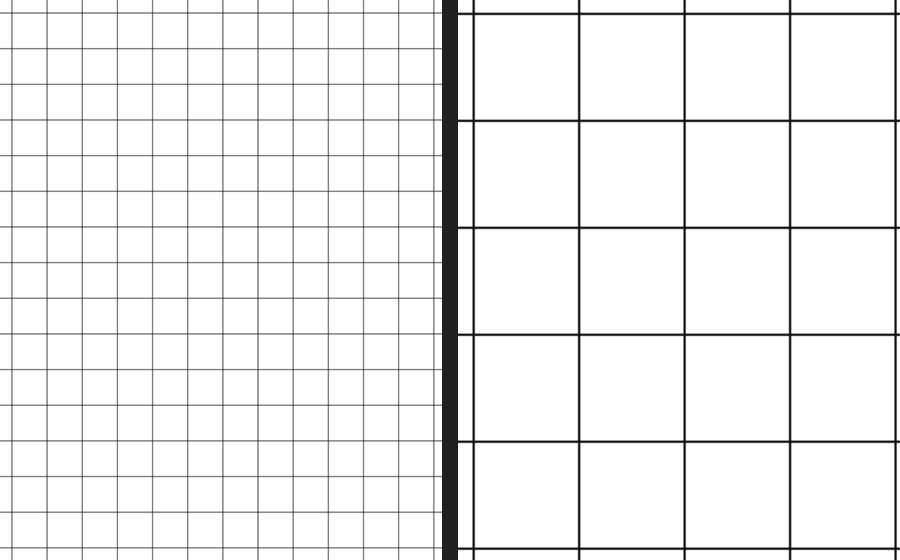
Left: the whole. Right: its middle third, enlarged.
A Shadertoy shader for this pattern:

```glsl
const vec3 PAPER = vec3(1.0);
const vec3 INK = vec3(0.05);
const vec2 PITCH = vec2(0.07954, 0.06367);      // cell size, fraction of canvas
const vec2 FIRST_LINE = vec2(0.0270, 0.0217);   // left and bottom line positions
const float LINE_WIDTH = 0.00134;               // fraction of canvas height

// Distance to the nearest of evenly spaced lines, per axis
vec2 gridDistance(vec2 p, vec2 origin, vec2 pitch) {
    vec2 cell = (p - origin) / pitch;
    return abs(fract(cell + 0.5) - 0.5) * pitch;
}

// Filtered coverage of a thin line, keeping its weight below one pixel
vec2 lineCoverage(vec2 dist, float width, float blur) {
    vec2 outer = smoothstep(-blur, blur, dist + 0.5 * width);
    vec2 inner = smoothstep(-blur, blur, dist - 0.5 * width);
    return outer - inner;
}

void mainImage(out vec4 fragColor, in vec2 fragCoord) {
    vec2 uv = fragCoord / iResolution.xy;
    vec2 canvas = vec2(iResolution.x / iResolution.y, 1.0);
    float pixel = 1.0 / iResolution.y;

    // Distances in units of canvas height
    vec2 dist = gridDistance(uv, FIRST_LINE, PITCH) * canvas;
    vec2 cover = lineCoverage(dist, LINE_WIDTH, pixel);

    // Crossing lines overlap without doubling up
    float ink = 1.0 - (1.0 - cover.x) * (1.0 - cover.y);
    fragColor = vec4(mix(PAPER, INK, ink), 1.0);
}
```
